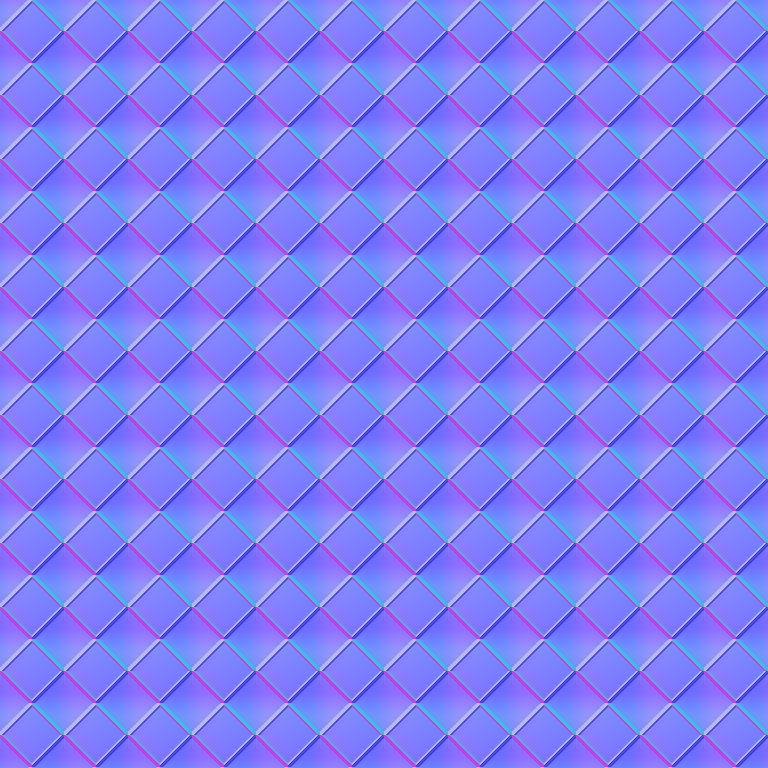
Give the GLSL for this texture map, as a Shadertoy shader.

```glsl
// Tangent-space normal map of a quilted diamond lattice: shallow domes
// alternate with soft dishes, parted by a bevelled seam. Surface tilt is
// built from the distance to each diamond edge, then encoded as colour.

#define REPEATS 12.0        // cells across and down
#define RISE 0.016          // upward shift of each diamond, in cells
#define SEAM_OUT -0.034     // outer limit of the wide bevel
#define SEAM_IN 0.020       // wide bevel meets the thin counter bevel
#define LIP_IN 0.042        // inner limit of the counter bevel
#define GROOVE -0.006       // centre of the fine groove in the wide bevel
#define GROOVE_HALF 0.005   // half width of that groove
#define GROOVE_FADE 0.4     // how far the groove flattens the bevel
#define BEVEL_TILT 0.52     // x and y tilt of the bevels
#define DOME_TILT 0.24      // tilt growth across a raised diamond
#define DISH_TILT 0.16      // peak tilt in a sunken diamond

const float TAU = 6.2831853;

// Antialiased coverage of the interval lo..hi
float band(float d, float lo, float hi, float px) {
    return clamp((d - lo) / px + 0.5, 0.0, 1.0)
         - clamp((d - hi) / px + 0.5, 0.0, 1.0);
}

void mainImage(out vec4 fragColor, in vec2 fragCoord) {
    float px = REPEATS / iResolution.y;
    vec2 cell = fract(fragCoord / iResolution.y * REPEATS - vec2(0.0, RISE)) - 0.5;

    // Distance to the diamond edge, positive inside
    float edge = (0.5 - abs(cell.x) - abs(cell.y)) * 0.70711;
    float inside = clamp((edge - SEAM_IN) / px + 0.5, 0.0, 1.0);

    // Broad curvature of the domes and dishes
    vec2 dome = cell * DOME_TILT;
    vec2 dish = sin(TAU * cell) * DISH_TILT;
    vec2 tilt = mix(dish, dome, inside);

    // Wide outward bevel with a fine groove, then a thin inward lip
    vec2 outward = vec2(cell.x < 0.0 ? -1.0 : 1.0, cell.y < 0.0 ? -1.0 : 1.0) * BEVEL_TILT;
    float groove = band(edge, GROOVE - GROOVE_HALF, GROOVE + GROOVE_HALF, px);
    vec2 bevel = outward * (1.0 - GROOVE_FADE * groove);
    tilt = mix(tilt, bevel, band(edge, SEAM_OUT, SEAM_IN, px));
    tilt = mix(tilt, -outward, band(edge, SEAM_IN, LIP_IN, px));

    // Encode the normal with its red axis reversed
    vec3 normal = vec3(-tilt.x, tilt.y, sqrt(max(0.0, 1.0 - dot(tilt, tilt))));
    fragColor = vec4(normal * 0.5 + 0.5, 1.0);
}
```
